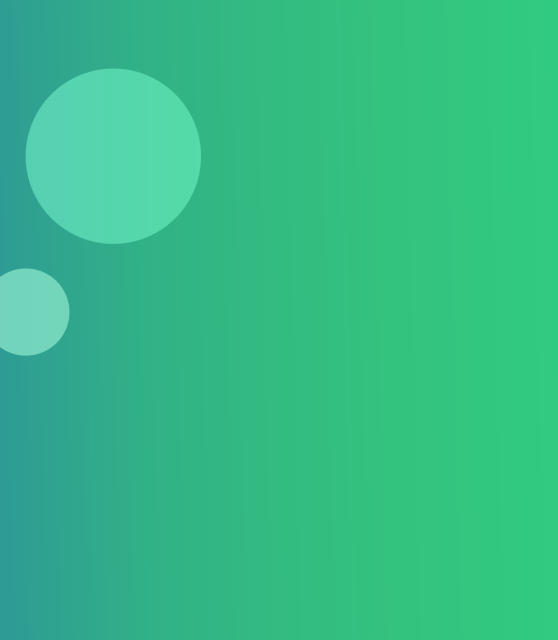
Write a Shadertoy shader that draws this background.

```glsl
// A calm teal-to-green gradient, slightly tilted, with two pale discs at the left.
// The gradient blends evenly placed colour stops; the discs are smooth-edged
// circle distance functions, each with its own left-to-right tint.

// Gradient stops, teal at the left to green at the right
const vec3 TEAL       = vec3(0.180, 0.610, 0.580);
const vec3 SEA_GREEN  = vec3(0.194, 0.692, 0.530);
const vec3 MID_GREEN  = vec3(0.200, 0.736, 0.504);
const vec3 LEAF_GREEN = vec3(0.203, 0.768, 0.496);
const vec3 EDGE_GREEN = vec3(0.190, 0.794, 0.502);
const float TILT = 0.03;            // shift of the bands from top to bottom

// Discs: centre and radius in canvas heights
const vec2  LARGE_CENTRE = vec2(0.1771, 0.7559);
const float LARGE_RADIUS = 0.1370;
const vec3  LARGE_LEFT   = vec3(0.340, 0.816, 0.700);
const vec3  LARGE_RIGHT  = vec3(0.330, 0.858, 0.656);

const vec2  SMALL_CENTRE = vec2(0.0404, 0.5124);
const float SMALL_RADIUS = 0.0681;
const vec3  SMALL_LEFT   = vec3(0.450, 0.825, 0.745);
const vec3  SMALL_RIGHT  = vec3(0.450, 0.840, 0.730);

// Piecewise blend through five stops a quarter of the width apart
vec3 backgroundGradient(float t) {
    float s = clamp(t, 0.0, 1.0) * 4.0;
    vec3 color = mix(TEAL, SEA_GREEN, clamp(s, 0.0, 1.0));
    color = mix(color, MID_GREEN, clamp(s - 1.0, 0.0, 1.0));
    color = mix(color, LEAF_GREEN, clamp(s - 2.0, 0.0, 1.0));
    return mix(color, EDGE_GREEN, clamp(s - 3.0, 0.0, 1.0));
}

// Lay a tinted disc over a base colour
vec3 addDisc(vec3 base, vec2 p, vec2 centre, float radius, vec3 leftTint, vec3 rightTint) {
    vec2 offset = p - centre;
    float edge = 0.75 / iResolution.y;
    float coverage = 1.0 - smoothstep(-edge, edge, length(offset) - radius);
    float across = clamp(0.5 + 0.5 * offset.x / radius, 0.0, 1.0);
    return mix(base, mix(leftTint, rightTint, across), coverage);
}

void mainImage(out vec4 fragColor, in vec2 fragCoord) {
    vec2 uv = fragCoord / iResolution.xy;
    vec2 p = fragCoord / iResolution.y;

    vec3 color = backgroundGradient(uv.x + TILT * (uv.y - 0.5));
    color = addDisc(color, p, LARGE_CENTRE, LARGE_RADIUS, LARGE_LEFT, LARGE_RIGHT);
    color = addDisc(color, p, SMALL_CENTRE, SMALL_RADIUS, SMALL_LEFT, SMALL_RIGHT);

    fragColor = vec4(color, 1.0);
}
```
